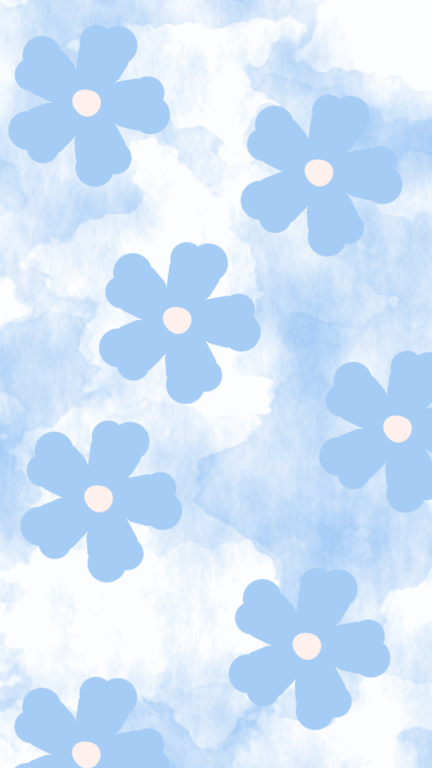
Write a Shadertoy shader that draws this pattern.

```glsl
float hash(vec2 p) {
    return fract(sin(dot(p, vec2(127.1, 311.7))) * 43758.5453);
}

float noise(vec2 p) {
    vec2 i = floor(p), f = fract(p);
    f = f * f * (3.0 - 2.0 * f);
    return mix(mix(hash(i), hash(i + vec2(1, 0)), f.x),
               mix(hash(i + vec2(0, 1)), hash(i + vec2(1, 1)), f.x), f.y);
}

float fbm(vec2 p) {
    float sum = 0.0, amp = 0.516;
    for (int i = 0; i < 5; i++) {
        sum += amp * noise(p);
        p = mat2(0.8, 0.6, -0.6, 0.8) * p * 2.03 + 17.3;
        amp *= 0.5;
    }
    return sum;
}

// Amount of blue pigment left on the paper, 0 to 1
float watercolor(vec2 p) {
    vec2 ragged = p + 0.07 * (vec2(fbm(p * 13.0), fbm(p * 13.0 + 41.0)) - 0.5);
    float bareCorner = smoothstep(0.34, 0.0, length(p - vec2(1.0, 1.72)));
    float pigment = 0.47 + 1.35 * (fbm(p * vec2(7.0, 5.5) + 23.0) - 0.5);

    // Overlapping washes, each with a crisp edge and a darker rim
    for (int i = 0; i < 2; i++) {
        float k = float(i);
        float wash = fbm(ragged * vec2(2.6, 3.4) + 9.7 * k + 3.0) - 0.35 * bareCorner;
        float edge = 0.40 + 0.1 * k;
        float stain = smoothstep(edge - 0.012, edge + 0.012, wash);
        float rim = stain * smoothstep(0.05, 0.0, wash - edge);
        pigment += mix(0.28, 0.12, k) * (stain - 0.8 + 0.3 * k)
                 + 0.08 * rim + 0.4 * (wash - 0.5);
    }

    // Vertical brush streaks and paper grain
    pigment += 0.28 * (fbm(p * vec2(55.0, 17.0)) - 0.5);
    pigment += 0.13 * (noise(p * vec2(170.0, 85.0)) - 0.5);
    return clamp(pigment - 0.4 * bareCorner, 0.0, 1.0);
}

// Five tapered petals, each ending in two uneven lobes
float flowerDistance(vec2 p) {
    float sector = 6.2831853 / 5.0;
    float angle = mod(atan(p.y, p.x) + 0.5 * sector, sector) - 0.5 * sector;
    vec2 q = length(p) * vec2(cos(angle), sin(angle));
    float t = clamp(q.x / 0.114, 0.0, 1.0);
    float body = length(q - vec2(0.114 * t, -0.004 * t)) - mix(0.036, 0.06, t);
    float bigLobe = length(q - vec2(0.148, -0.028)) - 0.045;
    float smallLobe = length(q - vec2(0.142, 0.023)) - 0.038;
    return min(body, min(bigLobe, smallLobe));
}

// Slightly lumpy disc
float centreDistance(vec2 p) {
    float angle = atan(p.y, p.x);
    return length(p) - 0.032 - 0.0015 * sin(2.0 * angle + 2.5) - 0.001 * sin(3.0 * angle);
}

void mainImage(out vec4 fragColor, in vec2 fragCoord) {
    vec2 p = fragCoord / iResolution.x;
    p.y *= 1.7777778 * iResolution.x / iResolution.y;
    float blur = 1.0 / iResolution.x;

    vec3 paper = vec3(0.985, 0.992, 0.996);
    vec3 blue = vec3(0.66, 0.805, 0.965);
    vec3 petal = vec3(0.645, 0.80, 0.96);
    vec3 cream = vec3(0.995, 0.94, 0.925);

    vec3 color = mix(paper, blue, watercolor(p));

    // Flowers zigzag down the canvas, swaying right near the middle
    for (int i = 0; i < 7; i++) {
        float k = float(i);
        float sway = 0.27 * exp(-(k - 2.5) * (k - 2.5));
        float lift = mod(k, 3.0) == 1.0 ? 0.09 : 0.0;
        vec2 centre = vec2(0.2 + 0.51 * mod(k, 2.0) + sway, 1.54 - 0.2515 * k + lift);
        vec2 q = p - centre;
        color = mix(color, petal, smoothstep(blur, -blur, flowerDistance(q)));
        color = mix(color, cream, smoothstep(blur, -blur, centreDistance(q)));
    }

    fragColor = vec4(color, 1.0);
}
```
